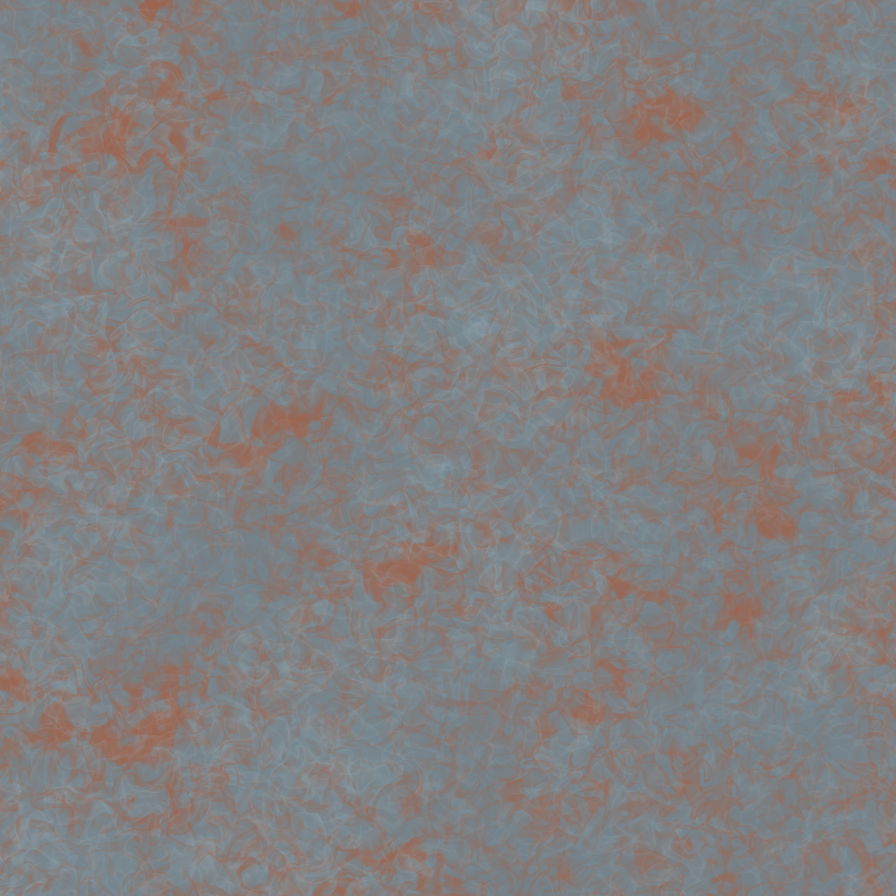
A Shadertoy shader for this texture:

```glsl
// Weathered blue-grey metal covered in short, crossing wisps of rust and pale oxide.
// Each layer stretches gradient noise one way and paints feathered strokes along its
// contours; slow noise gently gathers them into rusty clumps and pale clouds.

float hash(vec2 p) {
    vec3 h = fract(vec3(p.xyx) * 0.1031);
    h += dot(h, h.yzx + 33.33);
    return fract((h.x + h.y) * h.z);
}

float cornerSlope(vec2 cell, vec2 offset) {
    float angle = 6.2832 * hash(cell);
    return dot(vec2(cos(angle), sin(angle)), offset);
}

float gradientNoise(vec2 p) {
    vec2 i = floor(p), f = p - i;
    vec2 u = f * f * f * (f * (f * 6.0 - 15.0) + 10.0);
    vec2 e = vec2(1.0, 0.0);
    return mix(mix(cornerSlope(i, f), cornerSlope(i + e, f - e), u.x),
               mix(cornerSlope(i + e.yx, f - e.yx), cornerSlope(i + 1.0, f - 1.0), u.x), u.y);
}

float fbm(vec2 p) {
    float sum = 0.0, amplitude = 1.0;
    for (int i = 0; i < 3; i++) {
        sum += amplitude * gradientNoise(p);
        p = mat2(0.8, 0.6, -0.6, 0.8) * p * 2.1 + 17.3;
        amplitude *= 0.6;
    }
    return sum;
}

vec2 warp(vec2 p, float strength) {
    return p + strength * vec2(gradientNoise(p * 0.9 + 31.7), gradientNoise(p * 0.9 + 74.1));
}

// Crisp along one side of the contour, fading out on the other; broken by a mask
float feather(vec2 p, float width, float edge) {
    float n = gradientNoise(p);
    float mask = smoothstep(-0.15, 0.25, gradientNoise(p * 0.9 + 53.9));
    return mask * smoothstep(-edge, edge, n) * exp(-max(n, 0.0) / width);
}

void mainImage(out vec4 fragColor, in vec2 fragCoord) {
    vec2 uv = fragCoord / iResolution.y;
    vec3 steel = vec3(0.445, 0.510, 0.545);
    vec3 oxide = vec3(0.580, 0.650, 0.680);
    vec3 rust = vec3(0.620, 0.385, 0.295);

    // Slow fields: where rust clumps and where pale oxide clouds lie
    float clump = fbm(uv * 6.0 + 8.4);
    float cloud = fbm(uv * 4.0 + 41.2);
    float rusty = smoothstep(-0.9, 0.9, clump);
    float pale = smoothstep(-0.8, 0.8, cloud);

    // Base metal with a faint brown haze
    vec3 color = mix(steel, oxide, 0.14 * pale);
    color = mix(color, rust, 0.09 * rusty);

    // Small ragged flakes of solid rust in the heart of the clumps
    float ragged = gradientNoise(warp(uv * 27.0 + 5.0, 1.2));
    color = mix(color, rust, 0.65 * smoothstep(0.5, 0.72, clump + 0.9 * ragged));

    // Interleaved wisps, each layer turned and scaled differently
    for (int i = 0; i < 6; i++) {
        float layer = float(i);
        float scale = 23.0 + 2.0 * layer;
        float angle = 1.83 * layer;
        float edge = 0.02 + 0.6 * scale / iResolution.y;
        mat2 turn = mat2(cos(angle), sin(angle), -sin(angle), cos(angle));
        vec2 p = warp(turn * uv * scale + 19.7 * layer + 60.0, 0.9) * vec2(0.95, 1.5);

        float rustWisp = feather(p, 0.08 + 0.11 * rusty, edge);
        color = mix(color, rust, rustWisp * (0.30 + 0.38 * rusty));

        float paleWisp = feather(p.yx * 1.1 + 120.0, 0.09 + 0.05 * pale, edge);
        color = mix(color, oxide, paleWisp * (0.14 + 0.24 * pale));
    }

    fragColor = vec4(color, 1.0);
}
```
